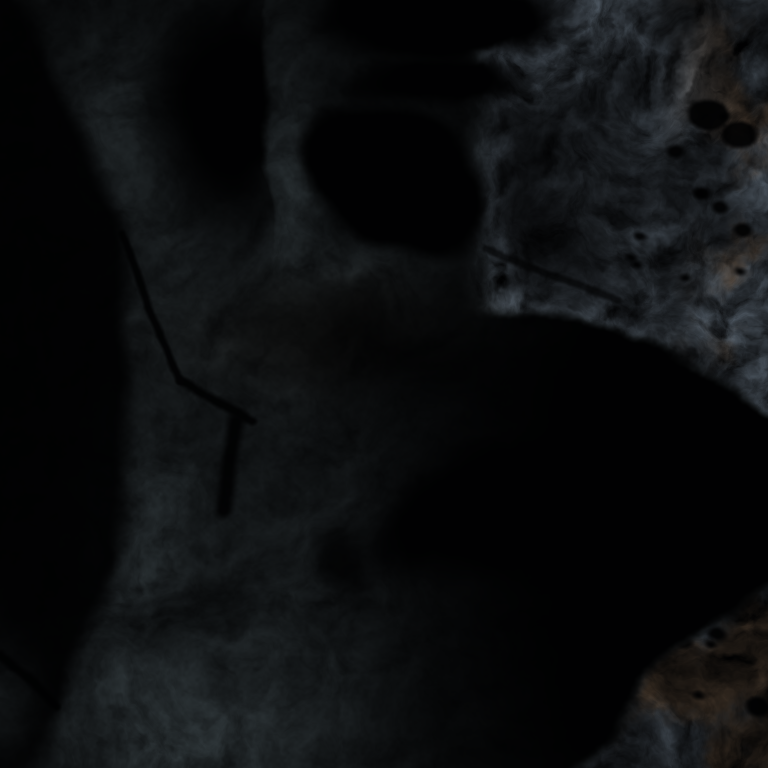
A Shadertoy shader for this texture:

```glsl
// Draws a dim, weathered rock face with deep shadowed hollows, cracks and a pitted rusty rim.

float hash(vec2 p) {
    return fract(sin(dot(p, vec2(127.1, 311.7))) * 43758.5453);
}

float noise(vec2 p) {
    vec2 i = floor(p), f = fract(p);
    f = f * f * (3.0 - 2.0 * f);
    float low = mix(hash(i), hash(i + vec2(1, 0)), f.x);
    float high = mix(hash(i + vec2(0, 1)), hash(i + vec2(1, 1)), f.x);
    return mix(low, high, f.y);
}

float fbm(vec2 p) {
    float sum = 0.0, amp = 0.5;
    for (int i = 0; i < 6; i++) {
        sum += amp * noise(p);
        p = mat2(1.6, 1.2, -1.2, 1.6) * p + 7.3;
        amp *= 0.53;
    }
    return sum;
}

// Soft patch of light
float glow(vec2 p, vec2 centre, vec2 radius) {
    vec2 q = (p - centre) / radius;
    return exp(-dot(q, q));
}

// Tilted elliptical hollow: 0 inside, 1 outside
float hollow(vec2 p, vec2 centre, vec2 radius, float tilt, float blur) {
    float c = cos(tilt), s = sin(tilt);
    vec2 q = mat2(c, -s, s, c) * (p - centre);
    return smoothstep(-blur, blur, (length(q / radius) - 1.0) * min(radius.x, radius.y));
}

// Thin crack along a segment: 0 on it, 1 away from it
float crack(vec2 p, vec2 a, vec2 b, float width) {
    vec2 d = b - a;
    float t = clamp(dot(p - a, d) / dot(d, d), 0.0, 1.0);
    return smoothstep(width * 0.3, width * 1.6, length(p - a - d * t));
}

void mainImage(out vec4 fragColor, in vec2 fragCoord) {
    vec2 uv = fragCoord / iResolution.xy;
    vec2 warp = vec2(fbm(uv * 7.0), fbm(uv * 7.0 + 31.0)) - 0.5;
    vec2 p = uv + 0.06 * warp;

    // Rim: the upper right shoulder and the lower right corner
    float reach = max(p.x - 0.62, 0.0);
    float ledge = p.y - 0.6 + 1.04 * reach * reach;
    float shoulder = smoothstep(-0.008, 0.012, ledge) * smoothstep(0.58, 0.65, p.x);
    float corner = smoothstep(-0.006, 0.014, dot(p - vec2(0.74, 0.0), vec2(0.69, -0.72)));
    float rim = max(shoulder, corner);

    // Smooth inner slabs, fading into the great hollow on the right
    float slab = 0.042;
    slab += 0.105 * glow(p, vec2(0.24, 0.03), vec2(0.19, 0.13));
    slab += 0.075 * glow(p, vec2(0.18, 0.30), vec2(0.08, 0.16));
    slab += 0.038 * glow(p, vec2(0.38, 0.28), vec2(0.18, 0.25));
    slab += 0.060 * glow(p, vec2(0.17, 0.82), vec2(0.08, 0.13));
    slab += 0.075 * glow(p, vec2(0.38, 0.75), vec2(0.04, 0.17));
    slab += 0.045 * glow(p, vec2(0.26, 0.62), vec2(0.10, 0.12));
    slab += 0.060 * glow(p, vec2(0.50, 0.66), vec2(0.09, 0.04));
    slab *= 1.0 - smoothstep(0.38, 0.80, p.x + 0.12 * smoothstep(0.6, 0.4, p.y) * p.y);
    slab *= 0.4 + 0.6 * hollow(p, vec2(0.50, 0.55), vec2(0.17, 0.05), -0.25, 0.04);
    slab *= hollow(p, vec2(0.67, 0.34), vec2(0.19, 0.08), 0.35, 0.025);
    slab *= 0.25 + 0.75 * hollow(p, vec2(0.45, 0.27), vec2(0.025, 0.05), 0.3, 0.018);
    slab *= 0.6 + 0.4 * hollow(p, vec2(0.24, 0.20), vec2(0.11, 0.05), 0.3, 0.025);

    float rock = 0.085 + 0.11 * smoothstep(0.35, 0.7, fbm(uv * 9.0 + 4.0));
    rock += 0.07 * glow(p, vec2(0.70, 0.92), vec2(0.08, 0.05));
    rock += 0.05 * glow(p, vec2(0.64, 0.70), vec2(0.03, 0.08));
    rock *= 0.5 + 0.5 * hollow(p, vec2(0.74, 0.76), vec2(0.10, 0.11), -0.6, 0.04);
    float tone = mix(slab, rock, rim);

    // Deep hollows across the top
    float niche = hollow(p, vec2(0.30, 0.86), vec2(0.09, 0.15), 0.0, 0.045);
    tone *= max(niche, smoothstep(0.338, 0.352, p.x));
    tone *= hollow(p, vec2(0.51, 0.765), vec2(0.125, 0.08), -0.45, 0.012);
    tone *= hollow(p, vec2(0.57, 0.98), vec2(0.17, 0.06), 0.1, 0.015);
    tone *= hollow(p, vec2(0.57, 0.89), vec2(0.11, 0.03), 0.1, 0.012);

    // Black gulf along the left side
    float bank = p.x - 0.175 + 0.6 * (p.y - 0.5) * (p.y - 0.5);
    float lit = smoothstep(-0.015, 0.025, bank);
    tone *= mix(0.08, 1.0, lit);
    tone += 0.07 * glow(p, vec2(-0.02, 0.09), vec2(0.045, 0.07));

    // Cracks
    vec2 c = uv + 0.025 * warp;
    float seam = crack(c, vec2(0.155, 0.70), vec2(0.24, 0.51), 0.005);
    seam *= crack(c, vec2(0.24, 0.51), vec2(0.33, 0.455), 0.006);
    seam *= crack(c, vec2(0.31, 0.455), vec2(0.295, 0.34), 0.010);
    seam *= crack(c, vec2(0.0, 0.15), vec2(0.07, 0.08), 0.006);
    seam *= mix(1.0, crack(c, vec2(0.63, 0.68), vec2(0.80, 0.61), 0.005), 0.7);
    tone *= mix(0.1, 1.0, seam);

    // Pits scattered over the rim
    for (int i = 0; i < 18; i++) {
        float k = float(i);
        vec2 rnd = vec2(hash(vec2(k, 2.7)), hash(vec2(k, 9.1)));
        vec2 spot = i < 13 ? vec2(0.82, 0.56) + rnd * vec2(0.17, 0.42) : vec2(0.88, 0.03) + rnd * vec2(0.11, 0.17);
        float size = 0.005 + 0.024 * pow(hash(vec2(k, 5.3)), 4.0);
        tone *= mix(1.0, hollow(uv + 0.02 * warp, spot, size * vec2(1.25, 0.9), -0.2, 0.004), 0.92 * rim);
    }

    // Rough surface lit from the upper left, with fine grain
    vec2 q = uv * 22.0 + 3.0 * warp;
    float relief = fbm(q) - fbm(q + vec2(-0.25, 0.3));
    float grain = noise(uv * 210.0) + noise(uv * 120.0) - 1.0;
    tone *= max(0.0, 1.0 + relief * mix(1.3, 2.6, rim) + 0.14 * grain);

    // Cool stone with rust stains
    float stain = smoothstep(0.42, 0.62, fbm(uv * 8.0 + 17.0));
    float rust = stain * max(corner, shoulder * smoothstep(0.84, 1.0, uv.x));
    vec3 tint = mix(vec3(0.85, 0.99, 1.04), vec3(0.88, 0.99, 1.1), rim);
    tint = mix(tint, vec3(1.0, 0.97, 0.86), 0.7 * glow(p, vec2(0.45, 0.57), vec2(0.15, 0.06)));
    tint = mix(tint, vec3(1.2, 0.9, 0.62), 0.85 * rust);
    fragColor = vec4(vec3(0.003, 0.004, 0.006) + tone * tint, 1.0);
}
```
